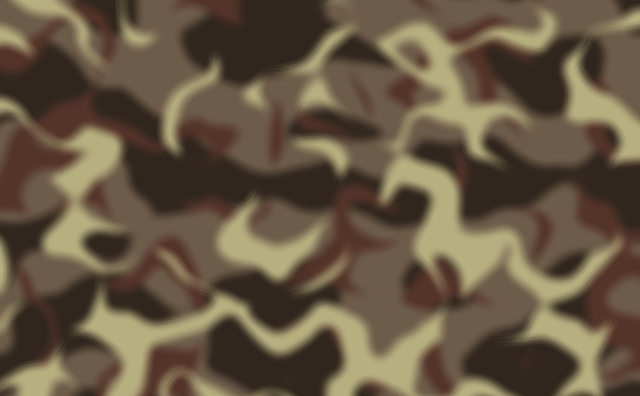
Reproduce this pattern procedurally as a Shadertoy shader.

```glsl
// Soft-edged woodland camouflage: dark patches, maroon and tan branches on brown.

const vec3 BROWN  = vec3(0.43, 0.36, 0.29);
const vec3 DARK   = vec3(0.19, 0.15, 0.115);
const vec3 MAROON = vec3(0.33, 0.20, 0.16);
const vec3 TAN    = vec3(0.715, 0.685, 0.50);

// Cells per canvas height; lower x stretches the shapes sideways
const vec2 DARK_SCALE   = vec2(3.0, 5.6);
const vec2 MAROON_SCALE = vec2(4.9, 5.0);
const vec2 TAN_SCALE    = vec2(4.5, 5.4);

const float DARK_LEVEL   = 0.0;   // higher gives less dark
const float MAROON_WIDTH = 0.045; // mean half width of branches, in noise units
const float TAN_WIDTH    = 0.072;
const float MAX_WIDTH    = 0.17;  // keeps branches from swelling into blobs
const float WIDTH_SWING  = 0.40;  // how strongly branches swell and taper
const float WARP_SCALE   = 7.5;
const float WARP_AMOUNT  = 0.055;
const float BLUR_RADIUS  = 0.019; // in canvas heights
const float EDGE         = 0.02;  // softness in noise units
const int   BLUR_TAPS    = 20;
const float GOLDEN_ANGLE = 2.39996;

// Integer hash of a lattice cell, returned as a unit gradient
vec2 cellGradient(vec2 cell) {
    uvec2 h = uvec2(ivec2(cell)) * 1664525u + 1013904u;
    h.x += h.y * 1664525u;
    h.y += h.x * 1664525u;
    h ^= h >> 16u;
    h.x += h.y * 1664525u;
    h.y += h.x * 1664525u;
    h ^= h >> 16u;
    return normalize(vec2(h & 65535u) / 65535.0 - 0.50001);
}

float gradientNoise(vec2 p) {
    vec2 i = floor(p), f = p - i;
    vec2 u = f * f * f * (f * (f * 6.0 - 15.0) + 10.0);
    vec2 e = vec2(0.0, 1.0);
    float a = dot(cellGradient(i), f);
    float b = dot(cellGradient(i + e.yx), f - e.yx);
    float c = dot(cellGradient(i + e.xy), f - e.xy);
    float d = dot(cellGradient(i + e.yy), f - e.yy);
    return mix(mix(a, b, u.x), mix(c, d, u.x), u.y);
}

// Branches follow the zero lines of one noise; a second sets their width
float branches(vec2 p, float meanWidth) {
    float width = meanWidth + WIDTH_SWING * gradientNoise(p * 0.9 + 57.3);
    float field = min(width, MAX_WIDTH) - abs(gradientNoise(p));
    return smoothstep(-EDGE, EDGE, field);
}

vec3 camouflage(vec2 p) {
    vec2 w = p * WARP_SCALE;
    p += WARP_AMOUNT * vec2(gradientNoise(w + 11.7), gradientNoise(w + 83.2));

    float dark = gradientNoise(p * DARK_SCALE + 23.4) - DARK_LEVEL;
    vec3 color = mix(BROWN, DARK, smoothstep(-EDGE, EDGE, dark));
    color = mix(color, MAROON, branches(p * MAROON_SCALE + 141.6, MAROON_WIDTH));
    return mix(color, TAN, branches(p * TAN_SCALE + 205.1, TAN_WIDTH));
}

void mainImage(out vec4 fragColor, in vec2 fragCoord) {
    vec2 p = fragCoord / iResolution.y;

    // Weighted spiral of samples for evenly soft edges
    vec3 sum = vec3(0.0);
    float total = 0.0;
    for (int i = 0; i < BLUR_TAPS; i++) {
        float t = (float(i) + 0.5) / float(BLUR_TAPS);
        float angle = float(i) * GOLDEN_ANGLE;
        vec2 offset = BLUR_RADIUS * sqrt(t) * vec2(cos(angle), sin(angle));
        float weight = 1.0 - 0.6 * t;
        sum += weight * camouflage(p + offset);
        total += weight;
    }
    fragColor = vec4(sum / total, 1.0);
}
```
